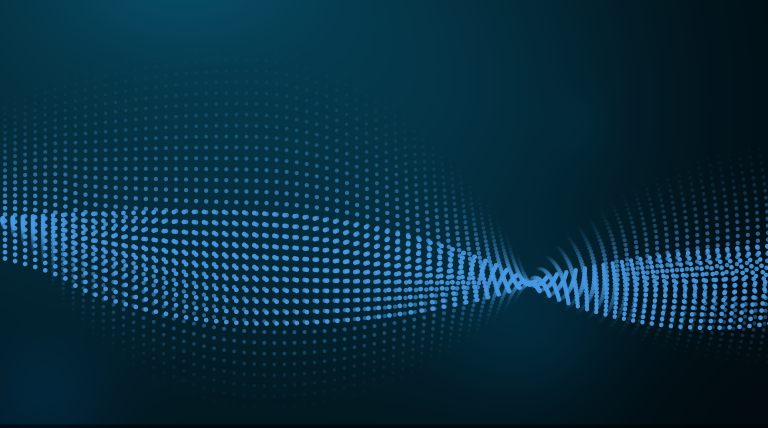
A Shadertoy shader for this background:

```glsl
// Two twisted sheets of glowing blue dots crossing over a dark teal backdrop.

const float PI = 3.14159265;
const vec2 KNOT = vec2(1.235, 0.338);   // where both sheets pinch together
const float COLUMN_GAP = 0.0235;
const vec3 DOT_DIM = vec3(0.13, 0.40, 0.56);
const vec3 DOT_BRIGHT = vec3(0.28, 0.60, 0.89);

// One sheet border: a lobe on each side of the knot.
struct Edge {
    vec3 left;    // peak x, width beyond the peak, height
    vec2 right;   // peak x, height
};

struct Sheet {
    Edge outer;
    Edge inner;
    float rows;
    float phase;
};

float lobe(float x, float peak, float width, float height) {
    float wave = cos(0.5 * PI * (x - peak) / width);
    return height * sign(wave) * pow(abs(wave), 0.75);
}

float edgeHeight(float x, Edge e) {
    if (x < KNOT.x) {
        float width = x < e.left.x ? e.left.y : KNOT.x - e.left.x;
        return KNOT.y + lobe(x, e.left.x, width, e.left.z);
    }
    return KNOT.y + lobe(x, e.right.x, e.right.x - KNOT.x, e.right.y);
}

// Sideways lean of the columns close to the knot and right of it.
float columnBend(float x, float v) {
    float nearKnot = (x - KNOT.x) / 0.25;
    float lean = 0.055 * (v - 0.5) * exp(-nearKnot * nearKnot);
    float bow = 0.02 * sin(PI * v) * smoothstep(KNOT.x, KNOT.x + 0.25, x);
    return lean + bow;
}

vec3 drawSheet(vec3 color, vec2 p, Sheet s, float pixel) {
    for (float row = 0.0; row < s.rows; row++) {
        float v = row / (s.rows - 1.0);   // 0 at the outer edge, 1 at the inner

        // Nearest dot centre along this row
        float column = (p.x - columnBend(p.x, v)) / COLUMN_GAP + s.phase;
        float dx = (fract(column) - 0.5) * COLUMN_GAP;
        float x = p.x - dx;
        float y = mix(edgeHeight(x, s.outer), edgeHeight(x, s.inner), v);

        // Dots grow and brighten toward the inner edge
        float glow = smoothstep(-0.12, 0.82, v);
        float radius = mix(0.0036, 0.0054, glow);
        float cover = clamp((radius - length(vec2(dx, p.y - y))) / pixel + 0.5, 0.0, 1.0);
        color = mix(color, mix(DOT_DIM, DOT_BRIGHT, glow), cover * glow * 0.94);
    }
    return color;
}

float softGlow(vec2 p, vec2 center, vec2 size) {
    vec2 d = (p - center) / size;
    return exp(-dot(d, d));
}

vec3 backdrop(vec2 p) {
    vec3 color = mix(vec3(0.008, 0.115, 0.160), vec3(0.004, 0.055, 0.080),
                     smoothstep(0.9, 1.85, p.x));
    color *= mix(0.75, 1.0, smoothstep(0.0, 0.4, p.y));
    color += vec3(0.012, 0.110, 0.140) * softGlow(p, vec2(0.40, 1.02), vec2(0.75, 0.60));
    color += vec3(0.005, 0.060, 0.085) * softGlow(p, vec2(0.42, 1.05), vec2(0.30, 0.16));
    color += vec3(0.002, 0.045, 0.060) * softGlow(p, vec2(1.12, 0.70), vec2(0.50, 0.45));
    color += vec3(0.000, 0.050, 0.090) * softGlow(p, vec2(0.10, 0.07), vec2(0.16, 0.14));
    color += vec3(0.000, 0.055, 0.085) * softGlow(p, vec2(1.24, 0.22), vec2(0.20, 0.18));
    color += vec3(0.000, 0.018, 0.024) * softGlow(p, vec2(1.35, 0.71), vec2(0.07, 0.07));
    return color;
}

void mainImage(out vec4 fragColor, in vec2 fragCoord) {
    vec2 p = fragCoord / iResolution.y;
    float pixel = 1.0 / iResolution.y;

    Sheet upper = Sheet(Edge(vec3(0.58, 1.15, 0.548), vec2(1.83, 0.316)),
                        Edge(vec3(0.62, 0.45, -0.094), vec2(1.66, -0.104)), 26.0, 0.0);
    Sheet lower = Sheet(Edge(vec3(0.62, 0.50, -0.290), vec2(1.85, -0.186)),
                        Edge(vec3(0.50, 1.60, 0.167), vec2(2.00, 0.093)), 19.0, 0.22);

    vec3 color = backdrop(p);
    color = drawSheet(color, p, lower, pixel);
    color = drawSheet(color, p, upper, pixel);

    // Dark strip along the bottom border
    color *= mix(0.45, 1.0, smoothstep(0.006, 0.006 + 2.0 * pixel, p.y));
    fragColor = vec4(color, 1.0);
}
```
